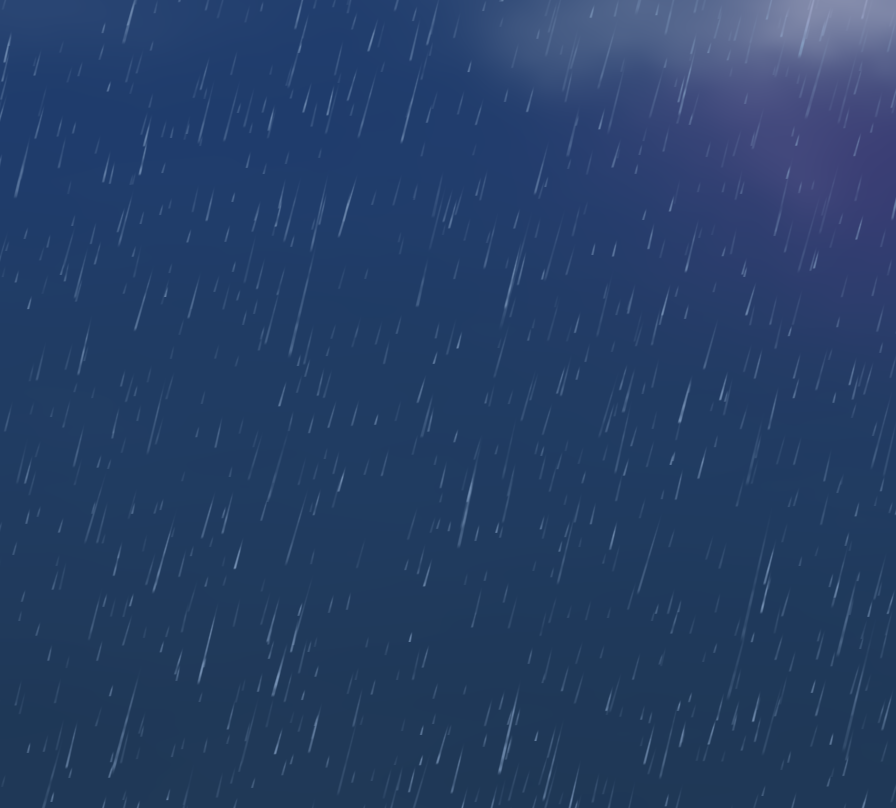
This background is drawn by a Shadertoy shader. Its source:

```glsl
// Slanted rain streaks over a deep blue sky with a pale violet cloud in the upper right.

const vec3 SKY_LOW   = vec3(0.122, 0.220, 0.340);
const vec3 SKY_MID   = vec3(0.126, 0.236, 0.388);
const vec3 SKY_HIGH  = vec3(0.124, 0.238, 0.425);
const vec3 VIOLET    = vec3(0.230, 0.240, 0.455);
const vec3 LILAC     = vec3(0.330, 0.340, 0.540);
const vec3 HAZE      = vec3(0.350, 0.430, 0.570);
const vec3 GLOW      = vec3(0.560, 0.585, 0.700);
const vec3 RAIN      = vec3(0.520, 0.630, 0.770);
const float SLANT       = 0.26;   // sideways run per unit of height
const float SLANT_VARY  = 0.08;
const float CLOUD_WARP  = 0.13;
const float SKY_MOTTLE  = 0.012;

float hash12(vec2 p) {
    vec3 q = fract(vec3(p.xyx) * 0.1031);
    q += dot(q, q.yzx + 33.33);
    return fract((q.x + q.y) * q.z);
}

vec4 hash42(vec2 p) {
    vec4 q = fract(vec4(p.xyxy) * vec4(0.1031, 0.1030, 0.0973, 0.1099));
    q += dot(q, q.wzxy + 33.33);
    return fract((q.xxyz + q.yzzw) * q.zywx);
}

float valueNoise(vec2 p) {
    vec2 cell = floor(p), f = fract(p);
    f = f * f * (3.0 - 2.0 * f);
    float low  = mix(hash12(cell), hash12(cell + vec2(1, 0)), f.x);
    float high = mix(hash12(cell + vec2(0, 1)), hash12(cell + vec2(1, 1)), f.x);
    return mix(low, high, f.y);
}

float fbm(vec2 p) {
    float sum = 0.0, amp = 0.5;
    for (int i = 0; i < 4; i++) {
        sum += amp * valueNoise(p);
        p = mat2(1.6, 1.2, -1.2, 1.6) * p + 7.3;
        amp *= 0.5;
    }
    return sum;
}

// Soft elliptical patch
float puff(vec2 p, vec2 centre, vec2 radius) {
    vec2 d = (p - centre) / radius;
    return exp(-dot(d, d));
}

vec3 skyColour(vec2 uv) {
    vec3 col = mix(SKY_LOW, SKY_MID, smoothstep(0.0, 0.55, uv.y));
    col = mix(col, SKY_HIGH, smoothstep(0.5, 0.85, uv.y));
    col += SKY_MOTTLE * (fbm(uv * vec2(3.0, 8.0) + 4.0) - 0.47);

    // Cloud patches, bent by noise
    vec2 bend = vec2(fbm(uv * 5.0 + 11.0), fbm(uv * 5.0 + 37.0)) - 0.47;
    vec2 w = uv + CLOUD_WARP * bend;
    float wisps = 0.7 + 0.6 * fbm(uv * vec2(5.0, 9.0) + 21.0);
    col = mix(col, VIOLET, 0.95 * puff(w, vec2(1.00, 0.81), vec2(0.27, 0.21)));
    col = mix(col, LILAC, 0.55 * wisps * puff(w, vec2(0.83, 0.87), vec2(0.11, 0.10)));
    col = mix(col, LILAC, 0.30 * wisps * puff(w, vec2(0.90, 0.76), vec2(0.06, 0.06)));
    col = mix(col, HAZE, 0.60 * wisps * puff(w, vec2(0.67, 1.00), vec2(0.14, 0.08)));
    col = mix(col, HAZE, 0.16 * wisps * puff(w, vec2(0.04, 0.98), vec2(0.20, 0.06)));
    return mix(col, GLOW, min(0.85 * wisps * puff(w, vec2(0.97, 1.02), vec2(0.25, 0.10)), 1.0));
}

// One streak at most per sheared cell; returns its opacity
float rainLayer(vec2 p, vec2 cellSize, float halfWidth, float share, float seed) {
    float px = 1.0 / iResolution.y;
    vec2 q = vec2(p.x - SLANT * p.y, p.y) / cellSize;
    float column = floor(q.x);
    q.y += hash12(vec2(column + 91.0, seed));
    vec2 id = vec2(column, floor(q.y)) + 100.0 + seed * 17.0;
    vec4 rnd = hash42(id);
    vec4 look = hash42(id + 53.0);
    if (rnd.x > share) return 0.0;

    float halfLen = cellSize.y * mix(0.13, 0.42, rnd.y * rnd.y);
    float midY = mix(halfLen, cellSize.y - halfLen, rnd.w);
    float midX = cellSize.x * mix(0.25, 0.75, rnd.z);
    vec2 d = fract(q) * cellSize - vec2(midX, midY);
    d.x -= (look.x - 0.5) * SLANT_VARY * d.y;

    // Thin upper tail, fuller lower end, broken along the way
    float along = d.y / halfLen;
    float width = halfWidth * mix(1.15, 0.55, smoothstep(-1.0, 1.0, along));
    float body = 1.0 - smoothstep(width - px, width + px, abs(d.x));
    float ends = smoothstep(-1.0, -0.85, along) * (1.0 - smoothstep(0.1, 1.0, along));
    float gaps = 0.45 + 0.75 * valueNoise(vec2(d.y * 110.0, look.y * 90.0));
    return body * ends * gaps * mix(0.22, 0.85, look.z * look.z);
}

void mainImage(out vec4 fragColor, in vec2 fragCoord) {
    vec2 uv = fragCoord / iResolution.xy;
    vec2 p = fragCoord / iResolution.y;
    vec3 col = skyColour(uv);

    // Two interleaved sheets each of specks, drops and long streaks
    float clear = 1.0;
    for (int i = 0; i < 2; i++) {
        float seed = float(i) * 3.0 + 1.0;
        vec2 shift = vec2(0.37, 0.61) * float(i);
        clear *= 1.0 - 0.75 * rainLayer(p + shift, vec2(0.027, 0.055), 0.0011, 0.42, seed);
        clear *= 1.0 - 0.90 * rainLayer(p + shift, vec2(0.050, 0.130), 0.0012, 0.50, seed + 1.0);
        clear *= 1.0 - rainLayer(p + shift, vec2(0.130, 0.230), 0.0016, 0.35, seed + 2.0);
    }
    col = mix(col, max(RAIN, col + 0.1), 1.0 - clear);
    fragColor = vec4(col, 1.0);
}
```
